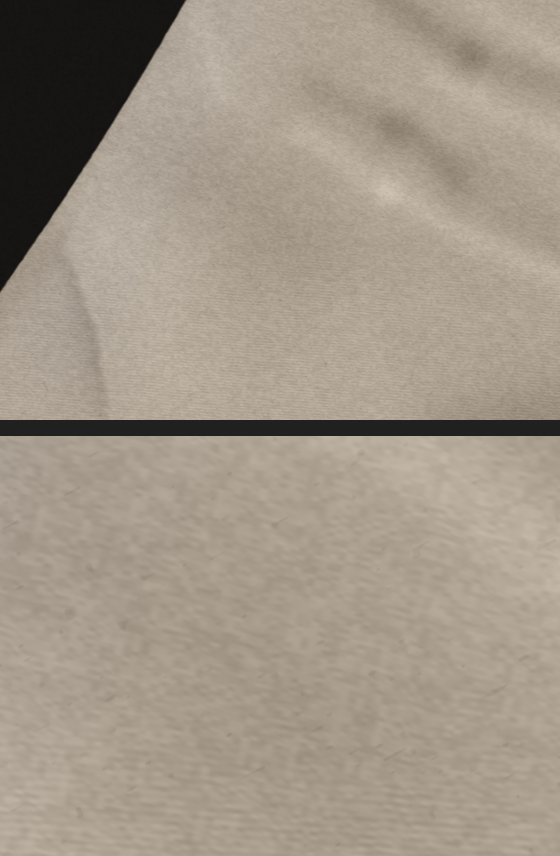
Top: the whole. Bottom: its middle third, enlarged.
Reproduce this texture procedurally as a WebGL 2 fragment shader.

```glsl
#version 300 es
precision highp float;

uniform vec2 u_resolution;
out vec4 fragColor;

const vec3 CLOTH = vec3(0.692, 0.648, 0.585);
const vec3 BACKDROP = vec3(0.088, 0.080, 0.072);

float hash(vec2 cell) {
    vec3 q = fract(cell.xyx * vec3(0.1031, 0.1030, 0.0973));
    q += dot(q, q.yzx + 33.33);
    return fract((q.x + q.y) * q.z);
}

float noise(vec2 p) {
    vec2 i = floor(p), f = fract(p);
    f = f * f * (3.0 - 2.0 * f);
    float low = mix(hash(i), hash(i + vec2(1, 0)), f.x);
    float high = mix(hash(i + vec2(0, 1)), hash(i + vec2(1, 1)), f.x);
    return mix(low, high, f.y);
}

// Layered noise centred on zero
float fbm(vec2 p) {
    float sum = 0.0, amp = 0.5;
    for (int i = 0; i < 4; i++) {
        sum += amp * (noise(p) - 0.5);
        p = mat2(1.6, 1.2, -1.2, 1.6) * p + 7.3;
        amp *= 0.5;
    }
    return sum;
}

vec2 rotate(vec2 p, float angle) {
    float c = cos(angle), s = sin(angle);
    return vec2(c * p.x + s * p.y, c * p.y - s * p.x);
}

// Soft ridge or valley along a segment
float fold(vec2 p, vec2 a, vec2 b, float width) {
    vec2 ab = b - a;
    float t = clamp(dot(p - a, ab) / dot(ab, ab), 0.0, 1.0);
    float d = length(p - a - ab * t) / width;
    return exp(-d * d);
}

// Shadow with a crisp right side and a long fade to the left
float crease(vec2 p) {
    float s = p.x - (0.25 - 0.6 * p.y * p.y);
    float shade = smoothstep(0.016, -0.012, s) * exp(-max(-s, 0.0) / 0.045);
    return shade * smoothstep(0.47, 0.32, p.y) * smoothstep(-0.15, 0.15, p.y);
}

float drapery(vec2 p) {
    vec2 q = p + 0.035 * vec2(fbm(p * 6.0), fbm(p * 6.0 + 19.0));
    float tone = 0.0;
    // Valleys
    tone -= 0.085 * fold(q, vec2(0.92, 1.00), vec2(1.11, 0.86), 0.040);
    tone -= 0.065 * fold(q, vec2(1.11, 0.86), vec2(1.36, 0.78), 0.045);
    tone -= 0.050 * fold(q, vec2(0.75, 0.79), vec2(0.94, 0.69), 0.050);
    tone -= 0.085 * fold(q, vec2(0.93, 0.69), vec2(1.08, 0.59), 0.045);
    tone -= 0.040 * fold(q, vec2(1.12, 0.57), vec2(1.36, 0.42), 0.080);
    // Ridges
    tone += 0.045 * fold(q, vec2(1.02, 0.82), vec2(1.36, 0.65), 0.026);
    tone += 0.050 * fold(q, vec2(0.71, 0.68), vec2(0.92, 0.54), 0.032);
    tone += 0.050 * fold(q, vec2(0.92, 0.54), vec2(1.36, 0.31), 0.036);
    tone += 0.040 * fold(q, vec2(1.12, 1.00), vec2(1.36, 0.85), 0.035);
    tone += 0.035 * fold(q, vec2(0.47, 0.97), vec2(0.52, 0.78), 0.040);
    // Broad light falloff
    tone -= 0.035 * fold(q, vec2(0.50, 0.58), vec2(0.70, 0.40), 0.130);
    tone += 0.030 * fold(q, vec2(0.28, 0.42), vec2(0.42, 0.10), 0.150);
    tone -= 0.080 * fold(q, vec2(1.10, -0.04), vec2(1.38, 0.03), 0.100);
    tone -= 0.045 * fold(q, vec2(0.00, 0.24), vec2(0.14, 0.44), 0.040);
    return tone - 0.095 * crease(q) + 0.05 * fbm(p * 5.0 + 3.0);
}

// Short fibres whose direction drifts over the cloth
float nap(vec2 p) {
    vec2 q = rotate(p, -0.25) + 0.012 * vec2(fbm(p * 14.0), fbm(p * 14.0 + 41.0));
    float fine = noise(q * vec2(150.0, 300.0)) - 0.5;
    float tufts = fbm(q * vec2(55.0, 85.0));
    return 0.055 * fine + 0.055 * tufts;
}

// Fine knitted ribs, broken up by patches
float ribs(vec2 p) {
    float wobble = 0.004 * fbm(p * 12.0);
    float wave = sin(6.2832 * (p.y + 0.07 * p.x + wobble) / 0.0068);
    float patches = smoothstep(0.2, 0.7, noise(p * vec2(45.0, 70.0)));
    float area = smoothstep(0.52, 0.28, p.y + 0.25 * fbm(p * 5.0 + 11.0));
    return wave * area * mix(0.4, 1.0, patches);
}

void main() {
    vec2 p = gl_FragCoord.xy / u_resolution.y;

    // Cloth
    float tone = drapery(p) + nap(p) + 0.018 * ribs(p);
    float fleck = smoothstep(0.88, 0.97, noise(rotate(p, 0.5) * vec2(90.0, 170.0)));
    tone -= 0.035 * fleck;
    vec3 cloth = CLOTH + tone * vec3(1.0, 1.02, 1.0);
    float cool = fold(p, vec2(0.15, 0.20), vec2(0.50, 0.95), 0.16);
    cloth += cool * vec3(-0.008, -0.004, 0.012);

    // Bowed rim against the backdrop
    float rim = 0.443 - 0.637 * (1.0 - p.y) + 0.012 * sin(3.1416 * clamp((p.y - 0.3) / 0.7, 0.0, 1.0));
    float inside = (p.x - rim) * 0.843 + 0.003 * fbm(p * 60.0);
    cloth -= 0.05 * exp(-max(inside, 0.0) / 0.012);
    float soft = max(0.0035, 1.0 / u_resolution.y);

    vec3 backdrop = BACKDROP + 0.012 * (noise(p * 190.0) - 0.5);
    fragColor = vec4(mix(backdrop, cloth, smoothstep(-soft, soft, inside)), 1.0);
}
```
